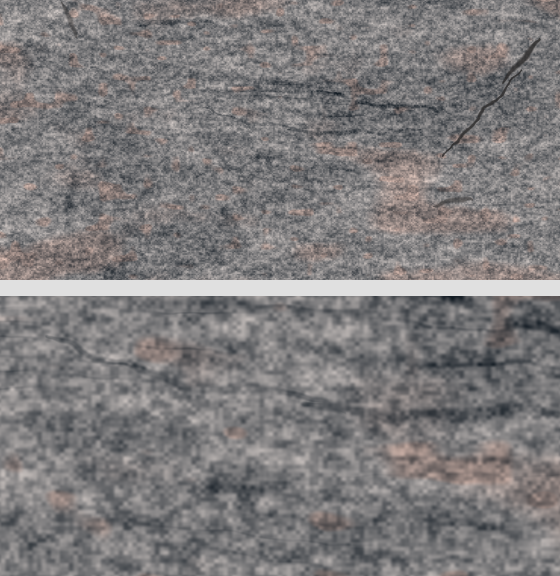
Top, the full canvas; bottom, a detail of the centre.
Reproduce this texture procedurally as a WebGL 1 fragment shader.

```glsl
precision highp float;
uniform vec2 u_resolution;

const vec3 DARK_STONE = vec3(0.34, 0.35, 0.365);
const vec3 PALE_STONE = vec3(0.66, 0.642, 0.637);
const vec3 PINK_TINT = vec3(1.10, 0.985, 0.94);
const vec3 CRACK_COLOR = vec3(0.17, 0.165, 0.165);
const float DARK_TONE = 0.34;
const float PALE_TONE = 0.66;
const float MEAN_TONE = 0.497;
const float GRAIN_CONTRAST = 0.24;
const float BAND_CONTRAST = 0.19;
const float SEAM_DEPTH = 0.12;

float hash(vec2 p) {
  vec3 q = fract(vec3(p.xyx) * 0.1031);
  q += dot(q, q.yzx + 33.33);
  return fract((q.x + q.y) * q.z);
}

float noise(vec2 p) {
  vec2 cell = floor(p);
  vec2 f = fract(p);
  f = f * f * (3.0 - 2.0 * f);
  return mix(mix(hash(cell), hash(cell + vec2(1.0, 0.0)), f.x),
             mix(hash(cell + vec2(0.0, 1.0)), hash(cell + 1.0), f.x), f.y);
}

// Layered noise centred on zero
float fbm(vec2 p) {
  float sum = 0.0;
  float weight = 0.5;
  for (int i = 0; i < 4; i++) {
    sum += weight * (noise(p) - 0.5);
    p = mat2(1.6, 1.2, -1.2, 1.6) * p + 17.3;
    weight *= 0.5;
  }
  return sum;
}

// Soft line from a to b, thinning toward both ends
float stroke(vec2 p, vec2 a, vec2 b, float width) {
  vec2 ab = b - a;
  float t = clamp(dot(p - a, ab) / dot(ab, ab), 0.0, 1.0);
  float taper = width * (0.3 + 2.8 * t * (1.0 - t));
  return 1.0 - smoothstep(taper * 0.3, taper + 0.002, length(p - a - ab * t));
}

// Thin dark lines where stretched noise crosses its middle value
float seams(vec2 p, vec2 scale) {
  float ridge = abs(noise(p * scale) - 0.5);
  float broken = smoothstep(0.45, 0.75, noise(p * vec2(4.0, 13.0) + scale));
  return (1.0 - smoothstep(0.0, 0.13, ridge)) * broken;
}

// Mineral speckle in three sizes
float grains(vec2 p) {
  float coarse = noise(p * vec2(46.0, 60.0) + 3.7) - 0.5;
  float medium = noise(p * vec2(88.0, 108.0) + 41.0) - 0.5;
  float fine = noise(p * vec2(185.0, 205.0) + 90.0) - 0.5;
  return 0.58 * coarse + 0.9 * medium + 0.85 * fine;
}

// Flat layers of the rock
float bands(vec2 p) {
  float broad = noise(p * vec2(1.8, 8.0) + 5.0) - 0.5;
  float middle = noise(p * vec2(5.0, 27.0) + 23.0) - 0.5;
  float thin = noise(p * vec2(15.0, 70.0) + 61.0) - 0.5;
  return 0.5 * broad + 0.65 * middle + 0.7 * thin;
}

void main() {
  vec2 p = gl_FragCoord.xy / u_resolution.y;
  vec2 wobble = vec2(fbm(p * 11.0), fbm(p * 11.0 + 50.0));

  // Gently folded layer coordinates
  vec2 layer = p;
  layer.y += 0.10 * (noise(p * vec2(1.7, 2.2) + 8.0) - 0.5) + 0.022 * wobble.y;

  // Dark folded zone and its long seams
  vec2 zone = (p - vec2(1.18, 0.61)) / vec2(0.42, 0.13);
  float fold = exp(-dot(zone, zone));
  vec2 bent = p + wobble * vec2(0.03, 0.055);
  float longSeams = stroke(bent, vec2(0.72, 0.61), vec2(1.08, 0.527), 0.006);
  longSeams = max(longSeams, stroke(bent, vec2(1.03, 0.53), vec2(1.50, 0.53), 0.010));
  longSeams = max(longSeams, stroke(bent, vec2(1.13, 0.66), vec2(1.57, 0.60), 0.010));
  longSeams = max(longSeams, stroke(bent, vec2(0.50, 0.91), vec2(0.76, 0.92), 0.013));
  float smallSeams = seams(layer, vec2(4.0, 26.0)) + 0.7 * seams(layer, vec2(9.0, 46.0));

  float tone = MEAN_TONE + GRAIN_CONTRAST * grains(p) + BAND_CONTRAST * bands(layer);
  tone += 0.12 * fbm(p * 3.0 + 30.0);
  tone -= SEAM_DEPTH * (0.45 + 0.7 * fold) * smallSeams + 0.035 * fold;
  tone -= 1.2 * SEAM_DEPTH * longSeams;

  // Weathered upright edges
  float leftEdge = p.x - 0.25 - 0.07 * wobble.x;
  float worn = smoothstep(0.35, 0.7, noise(p * vec2(5.0, 9.0) + 12.0));
  tone -= 0.10 * worn * exp(-pow(leftEdge / 0.018, 2.0));
  tone += 0.03 * exp(-pow((leftEdge + 0.06) / 0.04, 2.0));

  vec3 color = mix(DARK_STONE, PALE_STONE, (tone - DARK_TONE) / (PALE_TONE - DARK_TONE));

  // Pink feldspar in clouds and scattered crystals
  float clouds = smoothstep(0.56, 0.85, noise(layer * vec2(3.5, 9.0) + 70.0) + 0.35 * wobble.x);
  float crystals = smoothstep(0.73, 0.9, noise(layer * vec2(19.0, 32.0) + 33.0));
  float pink = clamp(0.75 * clouds + 0.9 * crystals, 0.0, 1.0);
  color *= mix(vec3(1.0), PINK_TINT, pink);

  // Slanted fracture, its open corner and the chipped hollow
  vec2 torn = p + wobble * 0.05;
  float crack = stroke(torn, vec2(1.58, 0.44), vec2(1.87, 0.745), 0.0055);
  crack = max(crack, stroke(torn, vec2(1.80, 0.70), vec2(1.92, 0.85), 0.013));
  crack = max(crack, 0.7 * stroke(torn, vec2(1.55, 0.265), vec2(1.68, 0.29), 0.014));
  crack = max(crack, 0.6 * stroke(torn, vec2(0.23, 0.99), vec2(0.27, 0.87), 0.012));
  color = mix(color, CRACK_COLOR, 0.82 * crack);

  gl_FragColor = vec4(clamp(color, 0.0, 1.0), 1.0);
}
```
